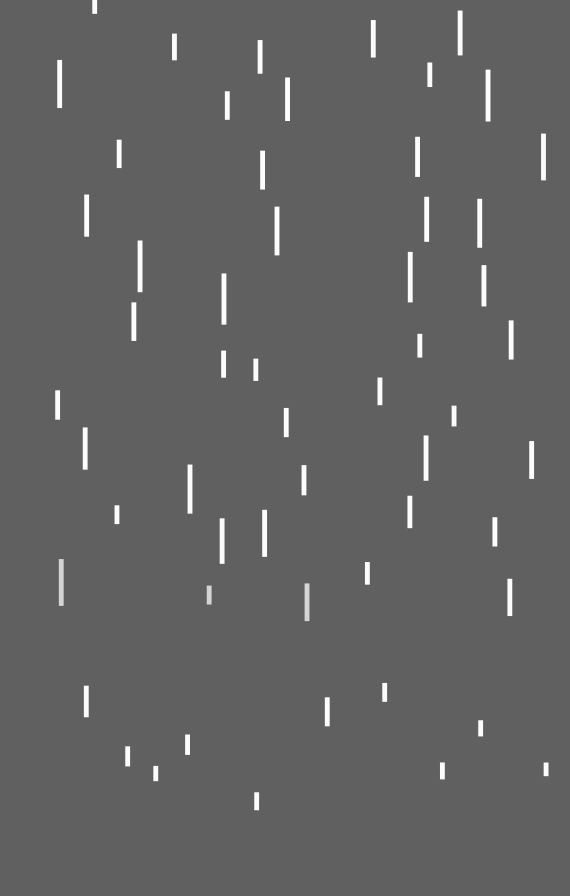
Give the GLSL for this pattern, as a Shadertoy shader.

```glsl
// Sparse vertical white dashes on flat grey, like light rain.
// Each cell of a jittered grid holds at most one dash that fits inside it;
// an empty row splits a short lower group from the main field.

const vec3 BACKGROUND = vec3(0.378);
const vec3 DASH_COLOR = vec3(0.99);
const vec3 FAINT_COLOR = vec3(0.83);

// Lengths are fractions of the canvas height.
const float DASH_WIDTH = 0.0054;
const float MIN_LENGTH = 0.021;
const float MAX_LENGTH = 0.058;
const float LOWER_SCALE = 0.7;    // dashes of the lower group are shorter
const float ROW_HEIGHT = 0.0685;
const float FIRST_ROW_Y = 0.1;
const float LEFT_MARGIN = 0.05;
const float RIGHT_MARGIN = 0.02;
const float COLUMNS = 5.0;
const float ROWS = 13.0;
const float GAP_ROW = 2.0;        // left empty
const float FAINT_ROW = 3.0;      // may hold paler dashes
const float FAINT_CHANCE = 0.6;
const float FILL_CHANCE = 0.9;
const float COLUMN_SHIFT = 0.5;   // vertical stagger, in rows

float hash(vec2 p) {
    return fract(sin(dot(p, vec2(127.1, 311.7))) * 43758.5453);
}

// Antialiased coverage of an axis-aligned box.
float boxCoverage(vec2 p, vec2 halfSize, float pixel) {
    vec2 edge = clamp((halfSize - abs(p)) / pixel + 0.5, 0.0, 1.0);
    return edge.x * edge.y;
}

void mainImage(out vec4 fragColor, in vec2 fragCoord) {
    float pixel = 1.0 / iResolution.y;
    vec2 uv = fragCoord * pixel;
    float fieldWidth = iResolution.x * pixel - LEFT_MARGIN - RIGHT_MARGIN;
    vec2 cellSize = vec2(fieldWidth / COLUMNS, ROW_HEIGHT);

    // Locate the cell, with each column staggered vertically.
    vec2 p = uv - vec2(LEFT_MARGIN, FIRST_ROW_Y);
    float column = floor(p.x / cellSize.x);
    p.y += (hash(vec2(column, 71.0)) - 0.5) * COLUMN_SHIFT * ROW_HEIGHT;
    vec2 cell = vec2(column, floor(p.y / cellSize.y));
    vec2 local = p - cell * cellSize;

    // Random size and position, kept inside the cell.
    float dashLength = mix(MIN_LENGTH, MAX_LENGTH, hash(cell + 13.7));
    if (cell.y < GAP_ROW) dashLength *= LOWER_SCALE;
    vec2 halfSize = 0.5 * vec2(DASH_WIDTH, dashLength);
    vec2 inset = halfSize + pixel;
    vec2 jitter = vec2(hash(cell + 29.3), hash(cell + 47.9));
    vec2 center = mix(inset, cellSize - inset, jitter);

    // Keep dashes inside the field and out of the gap.
    bool inField = cell.x >= 0.0 && cell.x < COLUMNS
                && cell.y >= 0.0 && cell.y < ROWS;
    bool filled = inField && cell.y != GAP_ROW && hash(cell + 5.1) < FILL_CHANCE;
    bool faint = cell.y == FAINT_ROW && hash(cell + 83.2) < FAINT_CHANCE;

    float mask = filled ? boxCoverage(local - center, halfSize, pixel) : 0.0;
    vec3 dash = faint ? FAINT_COLOR : DASH_COLOR;
    fragColor = vec4(mix(BACKGROUND, dash, mask), 1.0);
}
```
